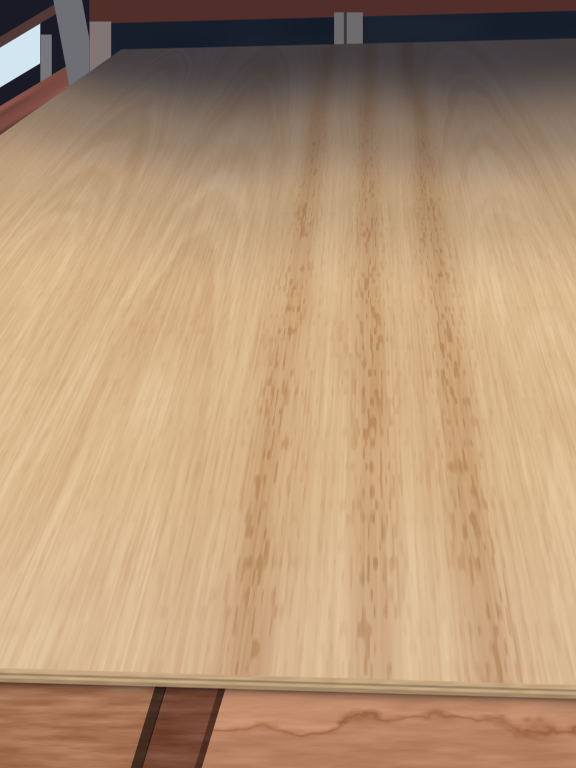
A WebGL 2 fragment shader for this texture:

```glsl
#version 300 es
precision highp float;
// A pale veneered sheet seen in perspective, lying on red-brown boards in a dim shed.
// The grain is noise over receding plank coordinates: parabolic rings make the arches,
// straight dark stripes carry short pores, and a shadow falls over the far end.

uniform vec2 u_resolution;
out vec4 fragColor;

float hash(vec2 p) {
    return fract(sin(dot(p, vec2(127.1, 311.7))) * 43758.5453);
}

float noise(vec2 p) {
    vec2 i = floor(p), f = fract(p);
    f = f * f * (3.0 - 2.0 * f);
    return mix(mix(hash(i), hash(i + vec2(1, 0)), f.x),
               mix(hash(i + vec2(0, 1)), hash(i + vec2(1, 1)), f.x), f.y);
}

float fbm(vec2 p) {
    float sum = 0.0, gain = 0.53;
    for (int i = 0; i < 4; i++) {
        sum += gain * noise(p);
        p = p * 2.03 + 7.1;
        gain *= 0.5;
    }
    return sum;
}

// Soft step: 1 where d is positive, about one and a half pixels wide
float cover(float d) {
    float w = 0.75 / min(u_resolution.x, u_resolution.y);
    return smoothstep(-w, w, d);
}

float band(float lo, float hi, float x) {
    return cover(x - lo) * cover(hi - x);
}

vec3 veneer(vec2 uv) {
    // Plank coordinates: s across the sheet, t growing with distance
    float t = 1.17 / (1.3 - uv.y);
    float s = (uv.x - 0.64) * t;
    float nearness = smoothstep(3.2, 1.4, t);

    // Arched rings around the nearest of three axes
    float axis = s > -0.04 ? 0.47 : (s > -0.8 ? -0.55 : -1.05);
    float ds = s - axis + 0.05 * (noise(vec2(s * 2.0, t * 3.0)) - 0.5);
    float rings = t + 18.0 * ds * ds + 0.3 * (fbm(vec2(s * 7.0, t * 3.0)) - 0.5);
    float arch = exp(-ds * ds * 16.0);
    float broad = noise(vec2(rings * 5.0, axis * 9.0));
    float fine = noise(vec2(rings * 17.0, axis * 5.0 + t));

    // Straight dark stripes along the middle
    float wander = 0.025 * (noise(vec2(s * 6.0, t * 2.0)) - 0.5);
    float offset = s + wander - 0.22 * clamp(round(s / 0.22), -1.0, 1.0);
    float stripe = exp(-offset * offset * 420.0);

    // Long fibres and short pores
    float fibre = noise(vec2(s * 210.0, t * 7.0)) * 0.6 + noise(vec2(s * 75.0, t * 4.0)) * 0.4;
    float pore = smoothstep(0.5, 0.9, noise(vec2(s * 180.0, t * 45.0)));

    float tone = 0.22 * (broad - 0.5) * (0.4 + arch) + 0.28 * (fine - 0.5) * arch;
    tone += 0.4 * stripe + nearness * (0.5 * (fibre - 0.5) + pore * (0.12 + 0.42 * stripe));
    tone += 0.3 * (fbm(vec2(s * 4.0, t * 3.0)) - 0.5);
    vec3 wood = mix(vec3(0.865, 0.735, 0.57), vec3(0.72, 0.545, 0.37), clamp(tone + 0.1, -0.2, 1.0));
    wood += vec3(0.0, 0.008, 0.03) * smoothstep(0.4, 0.13, uv.y);

    // Shadow and cool cast towards the far end
    float y = uv.y + 0.025 * (noise(uv * vec2(5.0, 3.0)) - 0.5) - 0.025 * smoothstep(0.35, 0.0, uv.x);
    vec3 shade = mix(vec3(1), vec3(0.88, 0.88, 0.9), smoothstep(0.62, 0.75, y));
    shade = mix(shade, vec3(0.66, 0.67, 0.74), smoothstep(0.74, 0.835, y));
    shade = mix(shade, vec3(0.31, 0.34, 0.46), smoothstep(0.82, 0.93, y));
    return wood * shade;
}

vec3 shed(vec2 uv) {
    vec3 col = vec3(0.09, 0.12, 0.17) + 0.035 * (noise(uv * vec2(9.0, 30.0)) - 0.5);
    col = mix(col, vec3(0.32, 0.18, 0.17), cover(uv.y - 0.966 - 0.02 * uv.x));

    // Posts, the middle one with a groove
    vec3 post = vec3(0.43, 0.42, 0.43) - 0.2 * band(0.597, 0.602, uv.x);
    col = mix(col, post, band(0.58, 0.63, uv.x) * cover(0.984 - uv.y));
    col = mix(col, vec3(0.5, 0.46, 0.45), band(0.155, 0.193, uv.x) * cover(0.972 - uv.y));

    // Slatted opening and floor on the left
    float rise = uv.y - 0.45 * uv.x;
    vec3 side = mix(vec3(0.1, 0.1, 0.15), vec3(0.32, 0.22, 0.21), band(0.938, 0.952, rise));
    side = mix(side, vec3(0.82, 0.9, 0.94), band(0.886, 0.938, rise) * cover(0.07 - uv.x));
    side = mix(side, vec3(0.46, 0.46, 0.48), band(0.07, 0.09, uv.x) * cover(0.955 - uv.y));
    float boards = 0.26 + 0.16 * noise(vec2(uv.x * 9.0, rise * 120.0));
    side = mix(side, vec3(1.4, 0.85, 0.75) * boards, cover(0.862 - rise));
    side = mix(side, vec3(0.43, 0.43, 0.46), band(0.105, 0.155, uv.x + 0.25 * (uv.y - 0.95)));
    return mix(col, side, cover(0.155 - uv.x));
}

vec3 floorBoards(vec2 uv) {
    float grain = fbm(uv * vec2(14.0, 130.0)) - 0.5;
    float x = uv.x - 0.4 * (uv.y - 0.1);
    vec3 left = vec3(0.65, 0.45, 0.33) + 0.22 * grain;
    vec3 middle = vec3(0.46, 0.28, 0.21) + 0.18 * grain;

    // Right board with a dark-rimmed stain
    float stain = uv.y - 0.06 + 0.06 * (fbm(uv * vec2(11.0, 25.0)) - 0.5);
    vec3 right = mix(vec3(0.71, 0.5, 0.38), vec3(0.77, 0.56, 0.43), cover(stain));
    right += 0.12 * grain - 0.09 * exp(-stain * stain * 60000.0);
    vec3 col = mix(left, middle, cover(x - 0.285));
    col = mix(col, right, cover(x - 0.39));
    col *= 1.0 - 0.6 * band(0.267, 0.287, x) - 0.35 * band(0.378, 0.39, x);
    return col;
}

void main() {
    vec2 uv = gl_FragCoord.xy / u_resolution;
    float back = min(0.932 + 0.018 * uv.x, 0.824 + 0.53 * uv.x);
    vec3 col = mix(shed(uv), veneer(uv), cover(back - uv.y));

    // Front edge of the sheet, with its plies and the shadow beneath
    float drop = 0.13 - 0.022 * uv.x - uv.y;
    vec3 lip = vec3(0.77, 0.65, 0.5) + 0.06 * (noise(uv * vec2(40.0, 300.0)) - 0.5);
    lip *= 1.0 - 0.22 * band(0.006, 0.009, drop) - 0.18 * band(0.013, 0.018, drop);
    col = mix(col, lip, cover(drop));
    vec3 under = floorBoards(uv) * (1.0 - 0.5 * exp(-max(drop - 0.018, 0.0) * 160.0));
    col = mix(col, under, cover(drop - 0.018));
    fragColor = vec4(col, 1.0);
}
```
